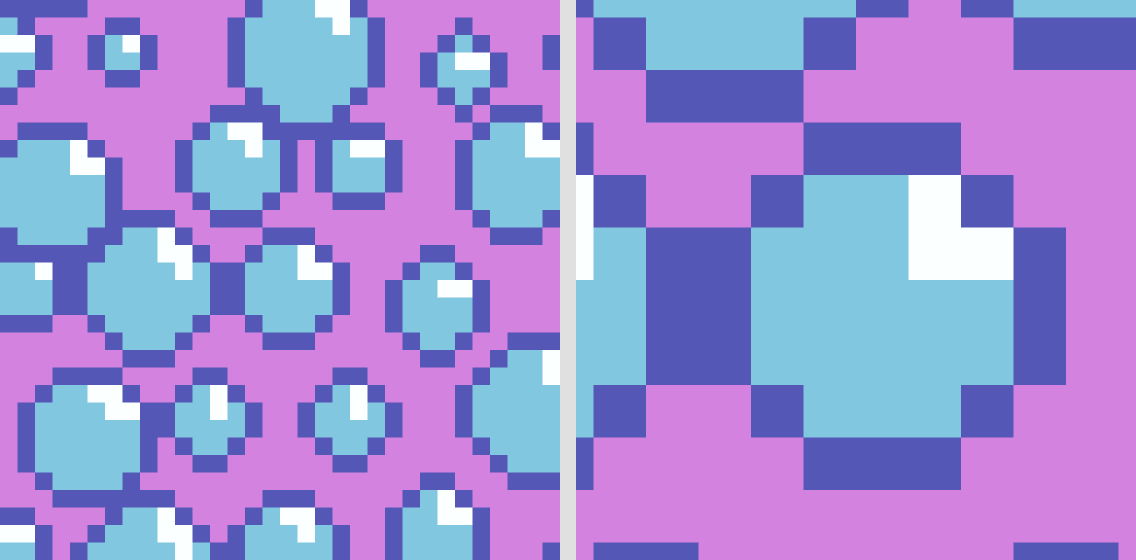
Left, the full canvas; right, a detail of the centre.
Reproduce this pattern procedurally as a Shadertoy shader.

```glsl
// Draws chunky pixel-art bubbles with dark rims and white glints on a pink ground.

const vec2 SPACING = vec2(8.6, 7.5); // bubble lattice, in blocks

vec2 hash22(vec2 p) {
    vec3 a = fract(p.xyx * vec3(0.1031, 0.1030, 0.0973));
    a += dot(a, a.yzx + 33.33);
    return fract((a.xx + a.yz) * a.zy);
}

// Jittered centre on a staggered lattice
vec2 bubbleCentre(vec2 id) {
    vec2 jitter = 2.8 * (hash22(id + 17.0) - 0.5);
    return SPACING * (id + vec2(0.5 * mod(id.y, 2.0), 0.0)) + jitter;
}

// Evenly spread weights make large and small bubbles alternate
float bubbleWeight(vec2 id) {
    return 0.5 + fract(dot(id, vec2(0.755, 0.57)));
}

// Largest radius that shares the gap to every neighbour by weight
float bubbleRadius(vec2 id, vec2 centre) {
    float weight = bubbleWeight(id), radius = 5.6;
    for (int j = -1; j <= 1; j++)
    for (int i = -1; i <= 1; i++) {
        if (i == 0 && j == 0) continue;
        vec2 other = id + vec2(i, j);
        float gap = distance(centre, bubbleCentre(other));
        radius = min(radius, gap * weight / (weight + bubbleWeight(other)));
    }
    return max(radius + 0.1, 2.0);
}

bool inEllipse(vec2 p, vec2 halfSize) {
    return length(p / halfSize) < 1.0;
}

vec3 blockColour(vec2 block) {
    bool rim = false, fill = false, glint = false;
    vec2 home = round(block / SPACING - vec2(0.25, 0.0));

    for (int j = -1; j <= 1; j++)
    for (int i = -1; i <= 1; i++) {
        vec2 id = home + vec2(i, j);
        vec2 centre = bubbleCentre(id);
        if (distance(block, centre) > 8.0) continue;

        // Whole-block size, with the centre snapped to keep the shape symmetric
        float radius = bubbleRadius(id, centre);
        vec2 size = max(floor(2.0 * radius - 2.0 + hash22(id + 5.0)), 2.0);
        vec2 halfSize = 0.5 * size;
        vec2 p = block - floor(centre) - 0.5 * mod(size, 2.0);

        if (inEllipse(p, halfSize)) {
            fill = true;
            // Stepped glint along the upper right edge
            float reach = 0.3 * (halfSize.x + halfSize.y);
            float lean = 0.5 * reach * hash22(id + 41.0).x;
            glint = glint || (!inEllipse(p + 1.0, halfSize)
                              && abs(p.x - p.y + lean) < reach);
        } else {
            // Rim: blocks that share a side with the inside
            vec2 a = abs(p);
            rim = rim || inEllipse(a - vec2(1, 0), halfSize)
                      || inEllipse(a - vec2(0, 1), halfSize);
        }
    }

    if (rim) return vec3(0.33, 0.34, 0.71);
    if (glint) return vec3(0.99, 1.0, 1.0);
    return fill ? vec3(0.51, 0.78, 0.88) : vec3(0.83, 0.51, 0.88);
}

void mainImage(out vec4 fragColor, in vec2 fragCoord) {
    // Four samples per pixel smooth the block edges at any canvas size
    vec3 colour = vec3(0.0);
    for (int s = 0; s < 4; s++) {
        vec2 offset = 0.5 * vec2(s & 1, s >> 1) - 0.25;
        vec2 uv = (fragCoord + offset) / iResolution.y;
        colour += 0.25 * blockColour(floor(32.0 * uv) + 0.5);
    }
    fragColor = vec4(colour, 1.0);
}
```
